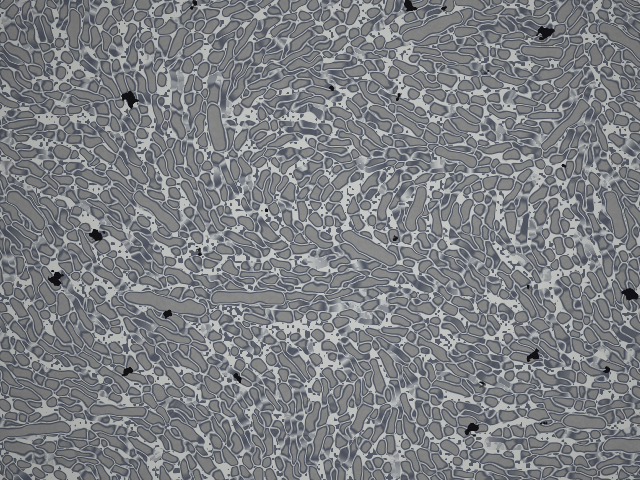
Write a WebGL 2 fragment shader that draws this texture.

```glsl
#version 300 es
precision highp float;
// Polished alloy micrograph: grey elongated grains, dark rims, bright speckled matrix and black pores.

uniform vec2 u_resolution;
out vec4 fragColor;

const vec3 GRAIN = vec3(0.530, 0.535, 0.530);
const vec3 MATRIX = vec3(0.770, 0.780, 0.770);
const vec3 RIM = vec3(0.270, 0.290, 0.350);
const vec3 PORE = vec3(0.070, 0.070, 0.085);
const float GAP = 0.0024;

float hash(vec2 p) {
    return fract(sin(dot(p, vec2(127.1, 311.7))) * 43758.55);
}

vec2 hash2(vec2 p) {
    return vec2(hash(p), hash(p + 37.3));
}

float noise(vec2 p) {
    vec2 cell = floor(p);
    vec2 f = fract(p);
    f = f * f * (3.0 - 2.0 * f);
    float low = mix(hash(cell), hash(cell + vec2(1, 0)), f.x);
    float high = mix(hash(cell + vec2(0, 1)), hash(cell + vec2(1, 1)), f.x);
    return mix(low, high, f.y);
}

vec2 direction(float angle) {
    return vec2(cos(angle), sin(angle));
}

// Growth direction, drifting slowly from one region to the next
float growthAngle(vec2 p) {
    return 1.4 + 4.2 * (noise(p * 3.1 + 5.7) - 0.5);
}

float capsule(vec2 p, vec2 axis, float halfLength) {
    float along = clamp(dot(p, axis), -halfLength, halfLength);
    return length(p - axis * along);
}

// Signed distance to a layer of scattered capsules kept apart by a thin gap
float grains(vec2 p, float size, int reach, vec2 lengths, vec2 radii, float chance, float seed) {
    vec2 home = floor(p / size);
    float nearest = 1.0;
    float second = 1.0;
    for (int y = -reach; y <= reach; y++) {
        for (int x = -reach; x <= reach; x++) {
            vec2 cell = home + vec2(x, y);
            vec2 key = cell + seed;
            if (hash(key + 9.1) > chance) continue;
            vec2 center = (cell + 0.1 + 0.8 * hash2(key)) * size;
            float angle = growthAngle(center) + 0.7 * (hash(key + 3.7) - 0.5);
            float stretch = hash(key + 6.2);
            float halfLength = mix(lengths.x, lengths.y, stretch * stretch);
            float radius = mix(radii.x, radii.y, hash(key + 12.4));
            float d = capsule(p - center, direction(angle), halfLength) - radius;
            second = min(second, max(nearest, d));
            nearest = min(nearest, d);
        }
    }
    return max(nearest, 0.5 * (nearest - second) + GAP);
}

// Signed distance to sparse ragged pores
float pores(vec2 p, float size, float chance) {
    vec2 home = floor(p / size);
    float ragged = (noise(p * 110.0) - 0.5) * 0.014 + (noise(p * 230.0) - 0.5) * 0.006;
    float nearest = 1.0;
    for (int y = -1; y <= 1; y++) {
        for (int x = -1; x <= 1; x++) {
            vec2 cell = home + vec2(x, y);
            vec2 key = cell + 71.0;
            if (hash(key + 2.9) > chance) continue;
            vec2 center = (cell + 0.15 + 0.7 * hash2(key)) * size;
            vec2 axis = direction(6.28 * hash(key + 8.3));
            float extent = hash(key + 4.6);
            float radius = mix(0.002, 0.010, extent);
            float d = capsule(p - center, axis, radius * 0.6) - radius;
            nearest = min(nearest, d + ragged);
        }
    }
    return nearest;
}

float inside(float d, float blur) {
    return 1.0 - smoothstep(-blur, blur, d);
}

void main() {
    float pixel = 1.0 / u_resolution.y;
    vec2 p = gl_FragCoord.xy * pixel;
    vec2 middle = 0.5 * u_resolution * pixel;
    float blur = max(0.7 * pixel, 0.0006);

    // Irregular grain outlines
    vec2 wobble = vec2(noise(p * 48.0), noise(p * 48.0 + 19.0)) - 0.5;
    vec2 q = p + wobble * 0.010;

    // Long grains displace the small ones
    float longGrains = grains(q, 0.21, 1, vec2(0.03, 0.085), vec2(0.009, 0.013), 0.4, 23.0);
    float smallGrains = grains(q, 0.029, 2, vec2(0.001, 0.036), vec2(0.0082, 0.0112), 1.0, 51.0);
    float d = min(longGrains, max(smallGrains, 2.0 * GAP - longGrains));

    // Matrix with fine dark specks
    float speck = smoothstep(0.60, 0.72, noise(p * 185.0 + 3.0));
    speck *= smoothstep(0.001, 0.004, d);
    vec3 color = mix(MATRIX, RIM, 0.85 * speck);

    // Grains, faintly mottled, and their rims
    float mottle = 0.03 * (noise(p * 260.0) - 0.5) + 0.02 * (noise(p * 30.0) - 0.5);
    color = mix(color, GRAIN + mottle, inside(d, blur));
    color = mix(color, RIM, 0.9 * inside(abs(d) - 0.0013, blur));

    // Pores, then light falling off towards the corners
    color = mix(color, PORE, inside(pores(p, 0.15, 0.36), blur));
    vec2 offset = p - middle - vec2(0.06, 0.0);
    color *= 1.01 - 0.27 * dot(offset, offset);
    fragColor = vec4(color, 1.0);
}
```
